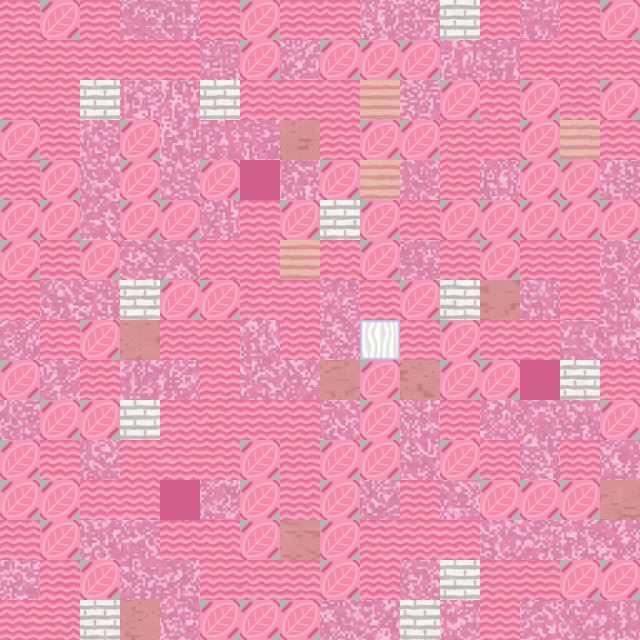
Write a three.js fragment shader that draws this pattern.

```glsl
// Draws a pink patchwork grid of leaf, weave, speckle, brick, plank, clay and wool tiles.
varying vec2 vUv;

const float TILES = 16.0;
const float TAU = 6.2831853;
const float SOFT = 0.025;               // edge softness, in tiles
const vec2 WOOL_CELL = vec2(9.0, 7.0);  // the single wool tile

// Cumulative share of each tile kind
const float LEAF_END = 0.29;
const float WEAVE_END = 0.60;
const float SPECKLE_END = 0.875;
const float BRICK_END = 0.928;
const float CLAY_END = 0.966;
const float PLANK_END = 0.988;

const vec3 ROSE = vec3(0.94, 0.51, 0.65);
const vec3 BLUSH = vec3(0.98, 0.68, 0.77);
const vec3 MAGENTA = vec3(0.82, 0.37, 0.55);
const vec3 MAUVE = vec3(0.88, 0.53, 0.67);
const vec3 PALE_MAUVE = vec3(0.96, 0.75, 0.84);
const vec3 SAGE = vec3(0.69, 0.71, 0.68);
const vec3 CLAY = vec3(0.84, 0.57, 0.58);
const vec3 PLANK = vec3(0.92, 0.74, 0.68);
const vec3 WHITE = vec3(0.97, 0.96, 0.95);
const vec3 GREY = vec3(0.74, 0.71, 0.70);
const vec3 LAVENDER = vec3(0.74, 0.72, 0.88);

float hash(vec2 p) {
  return fract(sin(dot(p, vec2(127.1, 311.7))) * 43758.5453);
}

float noise(vec2 p) {
  vec2 i = floor(p);
  vec2 f = smoothstep(0.0, 1.0, fract(p));
  return mix(mix(hash(i), hash(i + vec2(1.0, 0.0)), f.x),
             mix(hash(i + vec2(0.0, 1.0)), hash(i + 1.0), f.x), f.y);
}

float fill(float d) {
  return 1.0 - smoothstep(-SOFT, SOFT, d);
}

vec3 leafTile(vec2 f) {
  // u runs along the midrib to the upper right, v across it
  vec2 c = f - 0.5;
  float u = (c.x + c.y) * 0.7071;
  float v = abs(c.y - c.x) * 0.7071;
  float blade = length(vec2(u, v + 0.31)) - 0.64;
  vec3 col = mix(mix(ROSE, BLUSH, 0.45), SAGE, fill(0.53 - v));

  // Dark strokes beside the blade and across its two ends
  float side = length(vec2(max(abs(u) - 0.14, 0.0), v - 0.46)) - 0.04;
  float ends = length(vec2(abs(u) - 0.60, max(v - 0.10, 0.0))) - 0.03;
  col = mix(col, MAGENTA, fill(min(side, ends)));

  // Blade, rim and veins
  col = mix(col, vec3(0.96, 0.53, 0.66), fill(blade));
  float rim = abs(blade + 0.01) - 0.032;
  float rib = max(v - 0.025, abs(u) - 0.48);
  float barb = abs(fract((u - 0.7 * v) / 0.24) - 0.5) * 0.24 - 0.02;
  float veins = min(rib, max(barb, blade + 0.08));
  return mix(col, BLUSH, fill(min(rim, veins)));
}

vec3 weaveTile(vec2 p) {
  float zigzag = abs(fract(p.x * 3.0) - 0.5);
  float h = fract(p.y * 5.0 + 0.7 * zigzag + 0.25 * noise(p * 7.0));
  float dark = 1.0 - smoothstep(0.06, 0.24, abs(h - 0.25));
  float light = 1.0 - smoothstep(0.08, 0.28, abs(h - 0.70));
  vec3 col = mix(ROSE, BLUSH, light * 0.85);
  return mix(col, vec3(0.87, 0.40, 0.56), dark * (0.45 + 0.4 * noise(p * 9.0)));
}

vec3 speckleTile(vec2 p) {
  float grain = noise(p * 15.0);
  vec3 col = mix(MAUVE * 0.94, MAUVE * 1.03, noise(p * 8.0 + 31.0));
  return mix(col, PALE_MAUVE, smoothstep(0.45, 0.85, grain));
}

// Four courses with a soft shadow line and staggered joints
vec3 courseTile(vec2 f, vec2 p, vec3 face, vec3 joint, float upright) {
  float row = floor(f.y * 4.0);
  float h = fract(f.y * 4.0);
  float seam = 1.0 - smoothstep(0.10, 0.30, abs(h - 0.2 - 0.12 * noise(p * 6.0)));
  float x = fract(f.x * 2.0 + 0.5 * mod(row, 2.0) + 0.25);
  float post = upright * (1.0 - smoothstep(0.04, 0.10, abs(x - 0.5)));
  float wear = 0.25 * noise(p * vec2(5.0, 16.0));
  return mix(face, joint, clamp(max(seam * 0.9, post * 0.7) + wear - 0.08, 0.0, 1.0));
}

vec3 clayTile(vec2 p) {
  float smudge = smoothstep(0.62, 0.90, noise(p * vec2(6.0, 10.0)));
  return CLAY * (0.98 + 0.05 * noise(p * 4.0)) - 0.07 * smudge;
}

vec3 woolTile(vec2 f, vec2 p) {
  float strand = 0.5 + 0.5 * sin(TAU * (f.x * 6.0 + noise(p * 3.0)));
  vec3 col = mix(WHITE * 0.92, vec3(1.0), strand);
  vec2 edge = abs(f - 0.5);
  return mix(col, LAVENDER, smoothstep(0.41, 0.49, max(edge.x, edge.y)));
}

void main() {
  vec2 p = vUv * TILES;
  vec2 cell = floor(p);
  vec2 f = fract(p);
  float kind = hash(cell + 3.7);

  vec3 col = MAGENTA;
  if (cell == WOOL_CELL) col = woolTile(f, p);
  else if (kind < LEAF_END) col = leafTile(f);
  else if (kind < WEAVE_END) col = weaveTile(p);
  else if (kind < SPECKLE_END) col = speckleTile(p);
  else if (kind < BRICK_END) col = courseTile(f, p, WHITE, GREY, 1.0);
  else if (kind < CLAY_END) col = clayTile(p);
  else if (kind < PLANK_END) col = courseTile(f, p, PLANK, CLAY, 0.0);
  gl_FragColor = vec4(col, 1.0);
}
```
